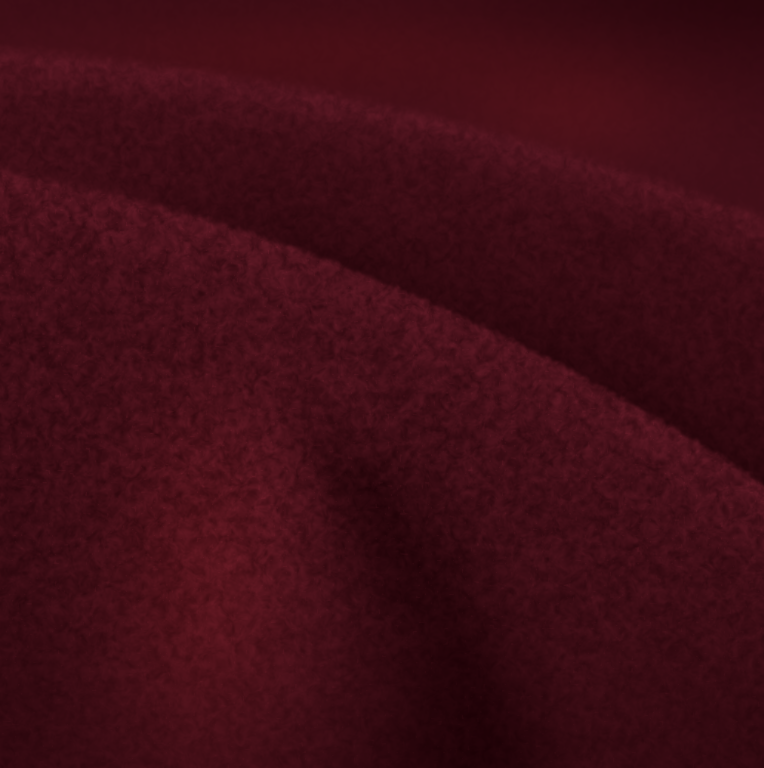
Give the GLSL for this texture, as a Shadertoy shader.

```glsl
#define SHADOW vec3(0.155, 0.018, 0.042)
#define LIT vec3(0.352, 0.090, 0.137)
#define WARM vec3(0.030, 0.002, -0.006)
#define NAP_SCALE 118.0
#define NAP_DEPTH 0.92
#define FUZZ 0.006
#define EDGE_BLUR 0.006

float hash(vec2 p) {
    vec3 q = fract(vec3(p.xyx) * 0.1031);
    q += dot(q, q.yzx + 33.33);
    return fract((q.x + q.y) * q.z);
}

float noise(vec2 p) {
    vec2 i = floor(p), f = fract(p);
    f = f * f * (3.0 - 2.0 * f);
    return mix(mix(hash(i), hash(i + vec2(1, 0)), f.x),
               mix(hash(i + vec2(0, 1)), hash(i + vec2(1, 1)), f.x), f.y);
}

float fbm(vec2 p) {
    float sum = 0.0, amp = 0.5;
    for (int i = 0; i < 3; i++) {
        sum += amp * (noise(p) - 0.5);
        p = mat2(0.8, 0.6, -0.6, 0.8) * p * 1.8 + 7.3;
        amp *= 0.62;
    }
    return sum;
}

// Soft elliptical pool of light or shade
float pool(vec2 p, vec2 center, vec2 size) {
    vec2 d = (p - center) / size;
    return exp(-dot(d, d));
}

float upperRidge(float x) { return 0.935 - 0.07 * x - 0.15 * x * x; }
float lowerRidge(float x) { return 0.778 - 0.17 * x - 0.238 * x * x; }

float backTone(vec2 p) {
    float tone = 0.52 - 0.36 * smoothstep(0.45, 1.0, p.x) * smoothstep(0.78, 1.0, p.y);
    tone -= 0.10 * smoothstep(0.93, 1.0, p.y);
    return tone + 0.16 * pool(p, vec2(0.76, 0.86), vec2(0.16, 0.07));
}

float middleTone(vec2 p, float below, float above) {
    float tone = 0.43 + 0.34 * exp(-below * below / 0.0018);
    tone += 0.12 * exp(-below / 0.10);
    float hollow = smoothstep(0.05, 0.5, p.x);
    tone -= hollow * 0.34 * exp(-above / 0.085);
    return tone - 0.06 * smoothstep(0.5, 1.0, p.x);
}

float frontTone(vec2 p, float below) {
    float tone = 0.42 + 0.40 * exp(-below / 0.10);
    tone -= 0.10 * exp(-below / 0.008);
    tone += 0.34 * pool(p, vec2(0.32, 0.34), vec2(0.13, 0.17));
    tone += 0.24 * pool(p, vec2(0.27, 0.10), vec2(0.16, 0.16));
    tone -= 0.15 * pool(p, vec2(0.0, 0.12), vec2(0.15, 0.22));
    tone -= 0.12 * smoothstep(0.20, 0.0, p.y);
    tone -= 0.14 * smoothstep(0.75, 1.05, p.x) * smoothstep(0.45, 0.05, p.y);

    // Curved crease, broadening toward the bottom
    float side = p.x - (0.635 - 0.20 * p.y - 0.70 * p.y * p.y);
    float depth = max(0.48 - p.y, 0.0);
    float width = side < 0.0 ? 0.035 + 0.22 * depth : 0.080 + 0.03 * depth;
    float crease = exp(-side * side / (width * width));
    return tone - 0.44 * crease * smoothstep(0.50, 0.36, p.y);
}

void mainImage(out vec4 fragColor, in vec2 fragCoord) {
    vec2 p = fragCoord / iResolution.xy;
    vec2 fiber = p * NAP_SCALE;

    // Ridges with fuzzy outlines
    float fuzz = FUZZ * (noise(fiber * 1.3) - 0.5);
    float upper = upperRidge(p.x) + fuzz - p.y;
    float lower = lowerRidge(p.x) + fuzz - p.y;
    float middleMask = smoothstep(-2.0 * EDGE_BLUR, 2.0 * EDGE_BLUR, upper);
    float frontMask = smoothstep(-EDGE_BLUR, EDGE_BLUR, lower);

    // Layered folds
    float tone = backTone(p);
    tone = mix(tone, middleTone(p, max(upper, 0.0), max(-lower, 0.0)), middleMask);
    tone = mix(tone, frontTone(p, max(lower, 0.0)), frontMask);

    // Pile texture, sharpest around the front ridge
    vec2 warp = vec2(noise(fiber * 0.6), noise(fiber * 0.6 + 31.7)) - 0.5;
    float nap = fbm(fiber + 0.8 * warp);
    float clumps = noise(fiber * 0.25) - 0.5;
    float focus = mix(0.14, 0.65, middleMask);
    focus = mix(focus, mix(0.55, 1.0, smoothstep(0.0, 0.4, p.y)), frontMask);
    float light = 0.50 + 0.70 * clamp(tone, 0.0, 1.0);
    tone += (NAP_DEPTH * nap + 0.12 * clumps) * focus * light;

    // Sparse pale fibers
    float fleck = smoothstep(0.86, 1.0, noise(fiber * 2.1 + 11.0));
    tone += 0.20 * fleck * focus * frontMask;

    // Warm cast on the defocused areas
    float warm = (1.0 - middleMask) * (pool(p, vec2(0.42, 0.93), vec2(0.3, 0.06))
               + pool(p, vec2(0.75, 0.86), vec2(0.15, 0.07)));
    warm += frontMask * pool(p, vec2(0.27, 0.24), vec2(0.12, 0.22));

    vec3 color = mix(SHADOW, LIT, clamp(tone, -0.3, 1.4)) + WARM * warm;
    fragColor = vec4(clamp(color, 0.0, 1.0), 1.0);
}
```
